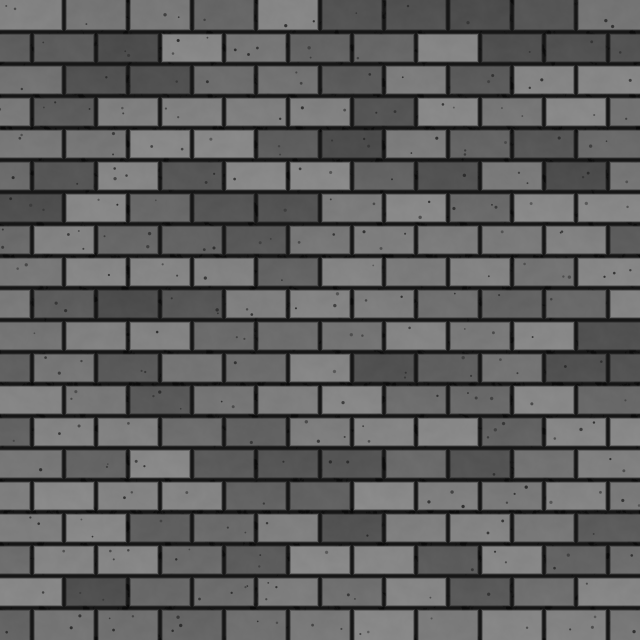
Write a Shadertoy shader that draws this pattern.

```glsl
// Grey brick wall in running bond: ten bricks across, twenty courses down.
// Each brick hashes its own tone and a few dark pits; joints come from the
// distance to the nearest brick edge, and layered sines add faint mottling.

#define BRICKS vec2(10.0, 20.0)
#define JOINT_WIDTH 0.0066
#define JOINT_SOFT 0.0010
#define TONE_LIGHT 0.535
#define TONE_RANGE 0.24
#define TONE_BIAS 1.6
#define MOTTLE 0.012
#define PITS 4
#define PIT_CHANCE 0.38
#define PIT_RADIUS 0.0023
#define MORTAR_TONE 0.088

float hash(vec2 p) {
    vec3 q = fract(vec3(p.xyx) * 0.1031);
    q += dot(q, q.yzx + 33.33);
    return fract((q.x + q.y) * q.z);
}

// Smooth variation in -1..1
float layeredSines(vec2 p) {
    float sum = 0.0, amp = 0.5;
    for (int i = 0; i < 4; i++) {
        sum += amp * sin(p.x + 1.7 * sin(p.y)) * sin(p.y + 1.3 * sin(p.x));
        p = mat2(1.6, 1.2, -1.2, 1.6) * p + 2.3;
        amp *= 0.55;
    }
    return sum;
}

// Distance to the nearest whole-number line, leaving out the canvas border
float lineDistance(float x, float first, float last) {
    float line = round(x);
    return (line <= first || line >= last) ? 1.0 : abs(x - line);
}

// Coverage of the small pits scattered over one brick
float pits(vec2 local, vec2 id, float pixel) {
    float cover = 0.0;
    for (int i = 0; i < PITS; i++) {
        vec2 seed = id + 37.0 * float(i + 1);
        if (hash(seed + 5.0) > PIT_CHANCE) continue;
        vec2 center = mix(vec2(0.09, 0.17), vec2(0.91, 0.83),
                          vec2(hash(seed + 11.0), hash(seed + 23.0)));
        float radius = PIT_RADIUS * mix(0.5, 1.15, hash(seed + 41.0));
        float d = length((local - center) / BRICKS) - radius;
        float depth = mix(0.45, 0.95, hash(seed + 59.0));
        cover = max(cover, depth * (1.0 - smoothstep(-pixel, pixel, d)));
    }
    return cover;
}

void mainImage(out vec4 fragColor, in vec2 fragCoord) {
    vec2 uv = fragCoord / iResolution.xy;
    float pixel = 0.7 / min(iResolution.x, iResolution.y);

    // Alternate courses shift by half a brick
    vec2 grid = uv * BRICKS;
    float shift = 0.5 * (1.0 - mod(floor(grid.y), 2.0));
    grid.x += shift;
    vec2 id = floor(grid);
    vec2 local = fract(grid);

    // Brick face with its own tone, mottling and pits
    float tone = TONE_LIGHT - TONE_RANGE * pow(hash(id + 7.0), TONE_BIAS);
    tone += MOTTLE * layeredSines(uv * 70.0 + 6.0 * hash(id + 91.0));
    tone += 0.012 * (0.5 - local.y);
    tone = mix(tone, 0.16, pits(local, id, pixel));

    // Mortar joints with a little dark wear
    vec2 joint = vec2(lineDistance(grid.x, shift > 0.0 ? -1.0 : 0.0,
                                   BRICKS.x + shift),
                      lineDistance(grid.y, 0.0, BRICKS.y)) / BRICKS;
    float edge = min(joint.x, joint.y) - 0.5 * JOINT_WIDTH;
    float wear = smoothstep(0.25, 0.6, layeredSines(uv * 95.0));
    float mortar = mix(MORTAR_TONE, 0.04, wear);

    float soft = JOINT_SOFT + pixel;
    float face = smoothstep(-soft, soft, edge);
    fragColor = vec4(vec3(mix(mortar, tone, face)), 1.0);
}
```
